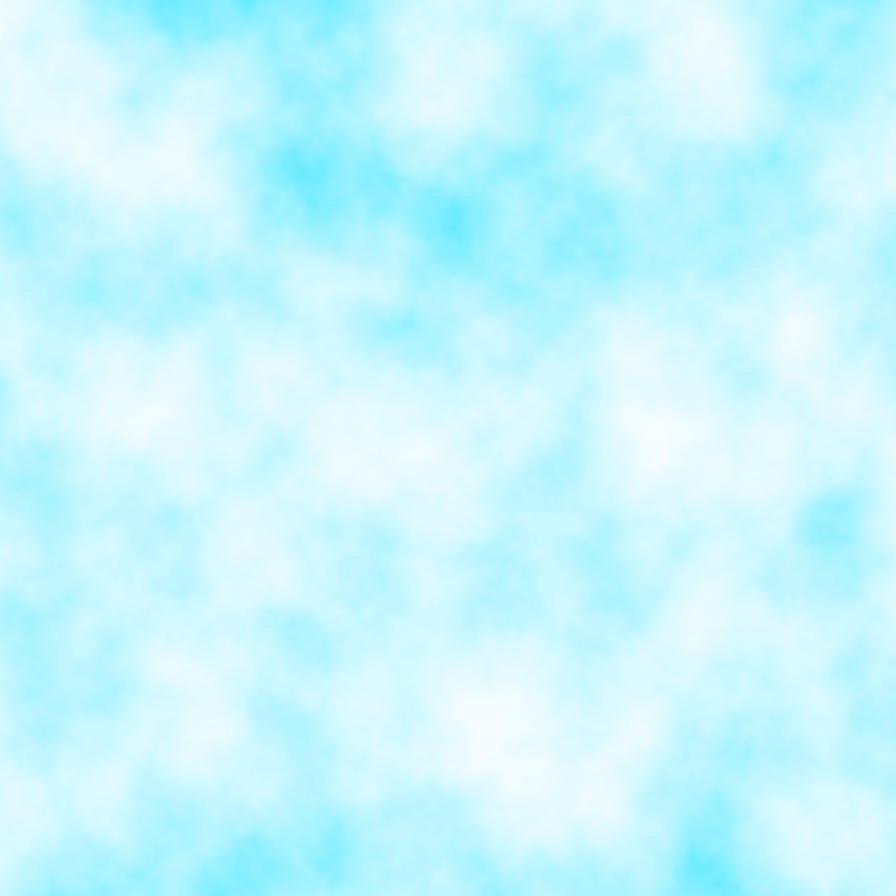
This texture is drawn by a WebGL 2 fragment shader. Its source:

```glsl
#version 300 es
precision highp float;
// Soft white clouds drifting over a pale cyan sky.

uniform vec2 u_resolution;
out vec4 fragColor;

const vec3 CYAN = vec3(0.0, 0.87, 1.0);
const vec3 WHITE = vec3(1.0, 0.995, 1.0);
const float CLOUD_SCALE = 3.8;      // largest puffs across the canvas
const int OCTAVES = 6;
const float GAIN = 0.5;             // strength of each finer octave
const float LACUNARITY = 2.03;      // frequency step between octaves
const float NOISE_SPREAD = 0.248;   // typical deviation of the summed noise
const float COVER = 0.79;           // mean whiteness
const float CONTRAST = 0.11;        // whiteness change per deviation
const float SOFT_TOP = 0.015;       // flattens the bright end
const vec2 OFFSET = vec2(7.3, 2.6);
const float TAU = 6.2831853;

// Unit gradient for a lattice point
vec2 gradient(ivec2 cell) {
    uvec2 q = uvec2(cell) * uvec2(1597334677u, 3812015801u);
    uint h = (q.x ^ q.y) * 1597334677u;
    h = (h ^ (h >> 15)) * 2246822519u;
    h ^= h >> 13;
    float angle = TAU * float(h >> 8) / 16777216.0;
    return vec2(cos(angle), sin(angle));
}

float gradientNoise(vec2 p) {
    ivec2 cell = ivec2(floor(p));
    vec2 f = fract(p);
    vec2 fade = f * f * f * (f * (f * 6.0 - 15.0) + 10.0);
    float a = dot(gradient(cell), f);
    float b = dot(gradient(cell + ivec2(1, 0)), f - vec2(1.0, 0.0));
    float c = dot(gradient(cell + ivec2(0, 1)), f - vec2(0.0, 1.0));
    float d = dot(gradient(cell + ivec2(1, 1)), f - vec2(1.0, 1.0));
    return mix(mix(a, b, fade.x), mix(c, d, fade.x), fade.y);
}

// Layered noise, rotated per octave to hide the lattice
float cloudNoise(vec2 p) {
    const mat2 turn = mat2(0.8, 0.6, -0.6, 0.8);
    float sum = 0.0;
    float amplitude = 1.0;
    for (int i = 0; i < OCTAVES; i++) {
        sum += amplitude * gradientNoise(p);
        p = turn * p * LACUNARITY + OFFSET;
        amplitude *= GAIN;
    }
    return sum;
}

void main() {
    vec2 uv = gl_FragCoord.xy / u_resolution.y;
    float density = cloudNoise(uv * CLOUD_SCALE + OFFSET) / NOISE_SPREAD;

    // Thin gaps turn cyan faster than thick parts turn white
    float whiteness = COVER + CONTRAST * density - SOFT_TOP * density * density;
    fragColor = vec4(mix(CYAN, WHITE, clamp(whiteness, 0.0, 1.0)), 1.0);
}
```
